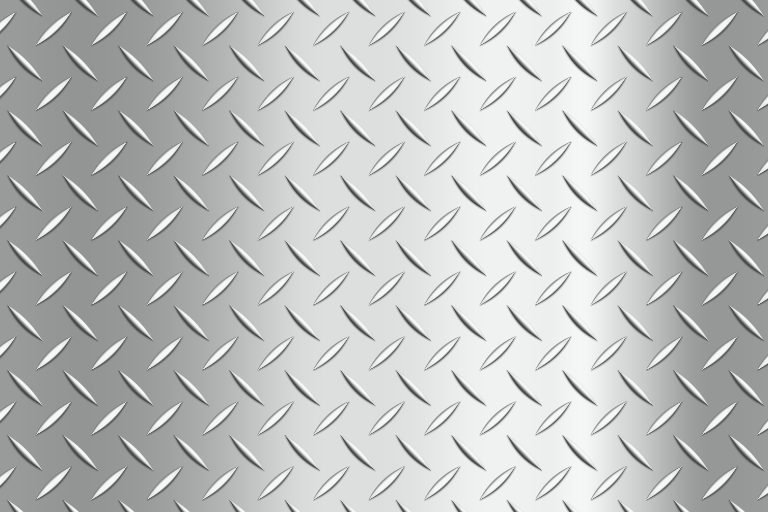
This texture is drawn by a Shadertoy shader. Its source:

```glsl
// Diamond tread plate: two interleaved grids of raised lens-shaped studs
// on brushed metal. Each stud is a vesica distance field, shaded across its
// width, over a horizontal gradient built from smooth tonal ramps.

const vec2 PITCH = vec2(0.1084, 0.1268);         // repeat, in canvas heights
const vec2 RISING_ORIGIN = vec2(0.1045, 0.9440);
const vec2 FALLING_ORIGIN = vec2(0.0490, 0.8765);
const vec3 DARK = vec3(0.27, 0.28, 0.28);
const vec3 LIGHT = vec3(0.97);

// Sheet reflection: grey sides, bright band right of centre
float sheetTone(float x) {
    float tone = 0.592 + 0.012 * cos(x * 30.0);
    tone += 0.26 * smoothstep(0.17, 0.42, x);
    tone += 0.09 * smoothstep(0.38, 0.70, x);
    tone += 0.03 * smoothstep(0.71, 0.755, x);
    tone -= 0.10 * smoothstep(0.755, 0.81, x);
    tone -= 0.27 * smoothstep(0.78, 0.925, x);
    return tone;
}

// Signed distance to a lens lying along x
float lensDistance(vec2 p, float halfLength, float halfWidth) {
    p = abs(p);
    float offset = 0.5 * (halfLength * halfLength - halfWidth * halfWidth) / halfWidth;
    if (halfLength * (p.y) > offset * (p.x - halfLength) + halfLength * p.y * 2.0)
        return length(p + vec2(0.0, offset)) - (offset + halfWidth);
    vec2 tip = p - vec2(halfLength, 0.0);
    return p.x < halfLength ? length(p + vec2(0.0, offset)) - (offset + halfWidth) : length(tip);
}

// Point relative to the nearest stud, turned so the stud lies along x
vec2 studSpace(vec2 p, vec2 origin, float angle) {
    vec2 q = (fract((p - origin) / PITCH + 0.5) - 0.5) * PITCH;
    float c = cos(angle), s = sin(angle);
    return vec2(c * q.x + s * q.y, c * q.y - s * q.x);
}

// Position across the stud: -1 at the lower edge, 1 at the upper edge
float acrossStud(vec2 q, vec2 size) {
    float taper = 1.0 - q.x * q.x / (size.x * size.x);
    return q.y / (size.y * max(taper, 0.08));
}

// Lays one stud and its soft contact shadow over the metal
vec3 addStud(vec3 base, vec2 q, vec2 size, float bow, float lit, float pixel) {
    q.y += bow * (1.0 - q.x * q.x / (size.x * size.x));
    float dist = lensDistance(q, size.x, size.y);
    float shadow = lensDistance(q + vec2(0.0, 0.0012), size.x, size.y);
    base *= 1.0 - 0.24 * (1.0 - smoothstep(-0.001, 0.0030, shadow));

    // Lit studs have two thin dark rims; the others a broad shaded flank
    float t = acrossStud(q, size);
    float rims = smoothstep(-1.0, -0.45, t) * (1.0 - 0.65 * smoothstep(0.35, 1.0, t));
    float flank = smoothstep(-0.75, 0.45, t);
    vec3 face = mix(DARK, LIGHT, mix(flank, rims, lit));
    face *= 1.0 - 0.10 * smoothstep(0.3, 1.0, abs(q.x) / size.x);
    return mix(base, face, 1.0 - smoothstep(-0.7 * pixel, 0.7 * pixel, dist));
}

void mainImage(out vec4 fragColor, in vec2 fragCoord) {
    vec2 p = fragCoord / iResolution.y;
    float pixel = 1.0 / iResolution.y;

    vec3 color = vec3(sheetTone(fragCoord.x / iResolution.x));
    color += vec3(-0.003, 0.002, 0.001);

    vec2 rising = studSpace(p, RISING_ORIGIN, 0.756);
    vec2 falling = studSpace(p, FALLING_ORIGIN, -0.795);
    color = addStud(color, rising, vec2(0.0475, 0.0088), 0.0, 1.0, pixel);
    color = addStud(color, falling, vec2(0.0480, 0.0074), 0.0016, 0.0, pixel);

    fragColor = vec4(clamp(color, 0.0, 1.0), 1.0);
}
```
